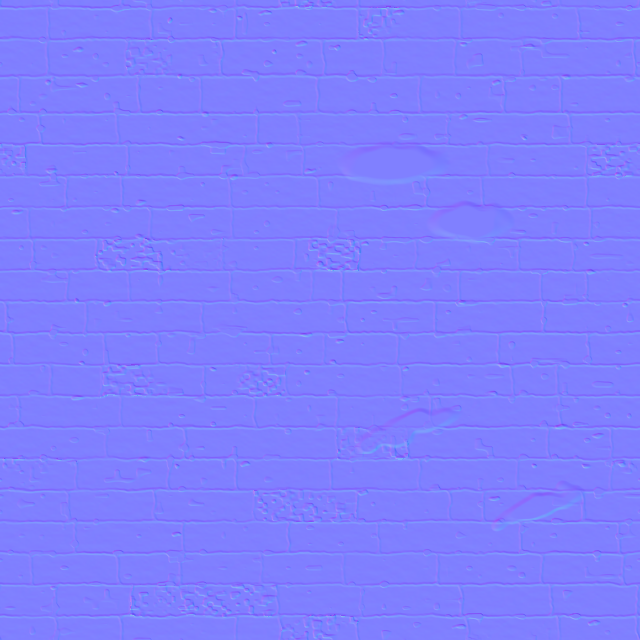
This texture map is drawn by a three.js fragment shader. Its source:

```glsl
// Tangent-space normal map of an old painted brick wall: 20 courses of uneven bricks.
// A height field (joints, grain, chips, pits, plaster smears) is sampled around
// each point and its slope is packed into red and green. One unit = 1/20 canvas.
varying vec2 vUv;

const float COURSES = 20.0;

float hash(vec2 p) {
  vec3 q = fract(vec3(p.xyx) * 0.1031);
  q += dot(q, q.yzx + 33.33);
  return fract((q.x + q.y) * q.z);
}

// Value noise that wraps at the canvas edges for whole-number frequencies.
float noise(vec2 p, vec2 freq) {
  vec2 period = COURSES * freq;
  p *= freq;
  vec2 i = floor(p), f = fract(p);
  f = f * f * (3.0 - 2.0 * f);
  float a = hash(mod(i, period));
  float b = hash(mod(i + vec2(1, 0), period));
  float c = hash(mod(i + vec2(0, 1), period));
  float d = hash(mod(i + vec2(1, 1), period));
  return mix(mix(a, b, f.x), mix(c, d, f.x), f.y);
}

// Distances to the nearest upright and level joint (xy), and a brick seed (z).
vec3 brick(vec2 p) {
  // Courses count from the top; the second and third are taller.
  float v = mod(19.766 - p.y, COURSES);
  float course = (v - clamp((v - 0.982) * 0.155, 0.0, 0.36)) / 0.982;
  float row = floor(course);
  float level = 0.5 - abs(fract(course) - 0.5);

  // Each course has its own brick count, shift and uneven widths.
  float count = 6.0 + floor(3.0 * hash(vec2(row, 71.0)));
  float u = p.x * count / COURSES + hash(vec2(row, 37.0));
  float upright = 9.0, id = 0.0;
  for (int k = -1; k <= 1; k++) {
    float cell = floor(u) + float(k);
    float wrapped = mod(cell, count);
    float edge = cell + 0.68 * hash(vec2(wrapped + 5.0, row * 3.0 + 11.0));
    upright = min(upright, abs(u - edge) * COURSES / count);
    if (u >= edge) id = wrapped;
  }
  return vec3(upright, level, hash(vec2(id + 19.0, row + 53.0)));
}

// Small oval dents, at most one per cell.
float pits(vec2 p) {
  vec2 cell = mod(floor(p), COURSES);
  float present = step(0.84, hash(cell + 7.0));
  vec2 centre = 0.3 + 0.4 * vec2(hash(cell + 23.0), hash(cell + 41.0));
  vec2 radius = vec2(0.07 + 0.13 * hash(cell + 61.0), 0.07);
  vec2 q = (fract(p) - centre) / radius;
  q += 0.9 * (noise(p, vec2(7)) - 0.5);
  return present * (1.0 - smoothstep(0.3, 1.2, length(q)));
}

// Four soft smears: two smooth ovals above, two ragged slanted ones below.
vec2 smears(vec2 p) {
  vec2 cover = vec2(0.0);
  for (int i = 0; i < 4; i++) {
    float odd = mod(float(i), 2.0), low = floor(float(i) / 2.0);
    vec2 centre = vec2(12.3, 14.9) + odd * vec2(2.35, -1.85)
                + low * vec2(0.5, -8.25) + odd * low * vec2(1.8, -0.6);
    vec2 q = p - centre;
    q.y -= 0.3 * low * q.x;
    q /= vec2(1.55 - 0.4 * odd, 0.58 - 0.2 * low);
    q += (0.3 + 0.7 * low) * (noise(p, vec2(2)) - 0.5);
    float m = 1.0 - smoothstep(0.75, 1.15, length(q));
    cover = max(cover, m * vec2(1.0 - 0.4 * low, 1.0));
  }
  return cover;
}

float height(vec2 p) {
  // Wavering joints with chipped arrises.
  vec2 waver = vec2(noise(p, vec2(1, 3)), noise(p + 3.0, vec2(2, 1))) - 0.5;
  float crumble = noise(p, vec2(8)) - 0.5;
  vec3 b = brick(p + 0.08 * waver + 0.035 * crumble);
  vec2 corner = max(0.12 - b.xy, 0.0);
  float inset = 0.12 - length(corner);
  inset -= 0.1 * smoothstep(0.74, 0.95, noise(p + 8.0, vec2(3, 4)));
  float joint = 1.0 - smoothstep(-0.01, 0.075, inset);
  float depth = 0.006 + 0.009 * noise(p + 5.0, vec2(1));
  depth *= mix(0.65, 1.0, smoothstep(-0.1, 0.1, b.x - b.y));
  float h = -depth * joint;

  // Brushed grain, and pocked patches on a few bricks.
  h += 0.0035 * noise(p, vec2(3, 6)) + 0.0012 * noise(p, vec2(9, 13));
  float pocked = step(0.93, b.z) * smoothstep(0.35, 0.65, noise(p, vec2(1)));
  h -= 0.014 * pocked * smoothstep(0.45, 0.85, noise(p, vec2(7, 9)));
  h -= 0.016 * pits(p);

  // Smears bury the detail beneath a shallow, smooth hollow.
  vec2 smear = smears(p);
  return mix(h, 0.0, smear.x) - 0.022 * smear.y;
}

void main() {
  vec2 p = vUv * COURSES;
  vec2 e = vec2(0.02, 0.0);
  vec2 slope = vec2(height(p + e.xy) - height(p - e.xy),
                    height(p + e.yx) - height(p - e.yx)) / (2.0 * e.x);
  vec3 normal = normalize(vec3(-slope, 1.0));
  gl_FragColor = vec4(0.5 + 0.5 * normal, 1.0);
}
```
